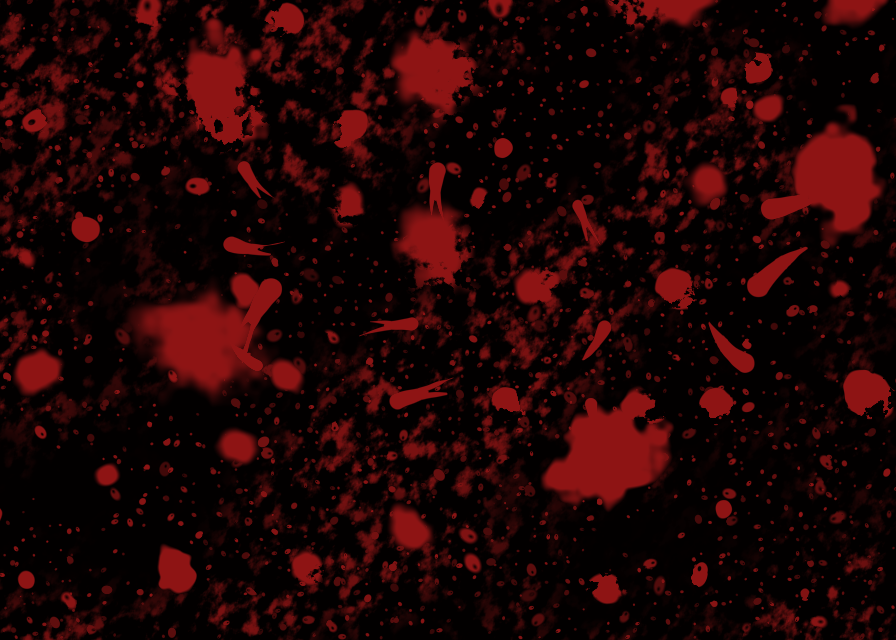
Give the GLSL for this texture, as a Shadertoy shader.

```glsl
// Dark red spatter on black: pitted blobs, forked tadpole splashes, droplets and dust.

const vec3  BLACK = vec3(0.008, 0.0, 0.0);
const vec3  RED = vec3(0.555, 0.08, 0.08);
const int   BIG_COUNT = 10;
const vec2  BIG_RADIUS = vec2(0.036, 0.086);
const int   MEDIUM_COUNT = 34;
const vec2  MEDIUM_RADIUS = vec2(0.014, 0.035);
const int   TADPOLE_COUNT = 14;
const vec2  TADPOLE_LENGTH = vec2(0.065, 0.135);
const float DROPLET_CELL = 0.05;
const float SPECK_CELL = 0.021;
const float DUST_SCALE = 62.0;
const float DUST_STRENGTH = 0.85;
const float TAU = 6.2831853;

vec4 hash4(vec2 p) {
    vec4 q = fract(p.xyxy * vec4(0.1031, 0.1030, 0.0973, 0.1099));
    q += dot(q, q.wzxy + 33.33);
    return fract((q.xxyz + q.yzzw) * q.zywx);
}

float noise(vec2 p) {
    vec2 i = floor(p), f = fract(p);
    f = f * f * (3.0 - 2.0 * f);
    return mix(mix(hash4(i).x, hash4(i + vec2(1, 0)).x, f.x),
               mix(hash4(i + vec2(0, 1)).x, hash4(i + vec2(1, 1)).x, f.x), f.y);
}

float fbm(vec2 p) {
    float sum = 0.0, amp = 0.53;
    for (int i = 0; i < 4; i++) {
        sum += amp * noise(p);
        p = mat2(1.6, 1.2, -1.2, 1.6) * p + 7.3;
        amp *= 0.5;
    }
    return sum;
}

mat2 rotate(float a) { return mat2(cos(a), sin(a), -sin(a), cos(a)); }

// Evenly spread positions in the unit square
vec2 spread(int i, vec2 start) { return fract(start + float(i) * vec2(0.7548777, 0.5698403)); }

// Lumpy disc; some decay into pits on one side, some carry a round hole
float blob(vec2 q, float r, vec4 h, float lump, float pit, float px) {
    q = rotate(h.x * TAU) * q;
    q.y *= 1.0 + 0.5 * h.y;
    float d = length(q) - r * (1.0 + 0.9 * (lump - 0.5));
    float decay = smoothstep(-0.7, 1.0, q.x / r) * step(0.4, h.z);
    d += decay * r * 4.0 * max(pit - 0.42, 0.0);
    if (h.y > 0.72 && r < 0.03) d = max(d, 0.22 * r - length(q - vec2(-0.45 * r, 0.0)));
    float soft = max(px, r * mix(0.05, 0.4, h.w * h.w * h.w));
    return 1.0 - smoothstep(-soft, soft, d);
}

float taperedLine(vec2 q, vec2 a, vec2 b, float ra, float rb) {
    vec2 ab = b - a;
    float t = clamp(dot(q - a, ab) / dot(ab, ab), 0.0, 1.0);
    return length(q - a - ab * t) - mix(ra, rb, t);
}

// Bent splash of unit length: thick head, then a fork or a single tail
float tadpole(vec2 q, vec4 h) {
    q.y += (h.y - 0.5) * 0.9 * q.x * q.x;
    float d = taperedLine(q, vec2(0), vec2(0.45, 0), 0.14, 0.09);
    if (h.z < 0.3) return min(d, taperedLine(q, vec2(0.4, 0), vec2(0.75, 0), 0.1, 0.02));
    d = min(d, taperedLine(q, vec2(0.4, 0.04), vec2(1.0, 0.11), 0.06, 0.012));
    return min(d, taperedLine(q, vec2(0.4, -0.04), vec2(0.8, -0.12), 0.06, 0.015));
}

// Jittered grid of small drops, rarer where density is low
float drops(vec2 p, float cell, float share, float lump, float pit, float px) {
    vec2 home = floor(p / cell);
    float v = 0.0;
    for (int y = -1; y <= 1; y++)
    for (int x = -1; x <= 1; x++) {
        vec2 id = home + vec2(x, y);
        vec4 h = hash4(id + 400.0 * cell + 11.0), k = hash4(id + 57.0);
        float density = smoothstep(0.2, 0.75, noise(id * cell * 4.0 + 3.0));
        if (k.z > share * (0.4 + 1.2 * density)) continue;
        vec2 center = (id + 0.15 + 0.7 * h.xy) * cell;
        float r = cell * mix(0.09, 0.27, k.x * k.x);
        v = max(v, blob(p - center, r, k.yxwx, lump, pit, px) * mix(0.35, 1.0, h.w));
    }
    return v;
}

void mainImage(out vec4 fragColor, in vec2 fragCoord) {
    vec2 p = fragCoord / iResolution.y;
    vec2 size = vec2(iResolution.x / iResolution.y, 1.0);
    float px = 0.8 / iResolution.y;
    float lump = 0.65 * noise(p * 24.0) + 0.35 * noise(p * 60.0);
    float pit = fbm(p * 70.0 + 19.0);

    // Dust drifting in diagonal clouds
    float cloud = smoothstep(0.32, 0.68, fbm(rotate(0.8) * p * vec2(4.5, 3.2) + 5.0));
    float grain = smoothstep(0.47, 0.8, fbm(rotate(0.6) * p * DUST_SCALE * vec2(1.0, 0.75)));
    float v = DUST_STRENGTH * cloud * grain;

    // Droplets and specks
    v = max(v, drops(p, DROPLET_CELL, 0.45, lump, pit, px));
    v = max(v, drops(p, SPECK_CELL, 0.4, lump, 0.4, px));

    // Large and medium blobs
    for (int i = 0; i < BIG_COUNT + MEDIUM_COUNT; i++) {
        bool big = i < BIG_COUNT;
        vec4 h = hash4(vec2(i, 71)), k = hash4(vec2(i, 23));
        vec2 center = spread(i, vec2(0.2, 0.85)) + 0.12 * (h.xy - 0.5);
        vec2 range = big ? BIG_RADIUS : MEDIUM_RADIUS;
        v = max(v, blob(p - center * size, mix(range.x, range.y, k.x), h.zwxy, lump, pit, px));
    }

    // Forked splashes across the middle
    for (int i = 0; i < TADPOLE_COUNT; i++) {
        vec4 h = hash4(vec2(i, 137));
        vec2 center = mix(vec2(0.14, 0.33), vec2(0.9, 0.76), spread(i, vec2(0.4, 0.1)));
        float len = mix(TADPOLE_LENGTH.x, TADPOLE_LENGTH.y, h.w * h.w);
        float d = tadpole(rotate(h.x * TAU) * (p - center * size) / len, h) * len;
        v = max(v, 1.0 - smoothstep(-px, px, d + 0.006 * (lump - 0.5)));
    }

    fragColor = vec4(mix(BLACK, RED, v), 1.0);
}
```
